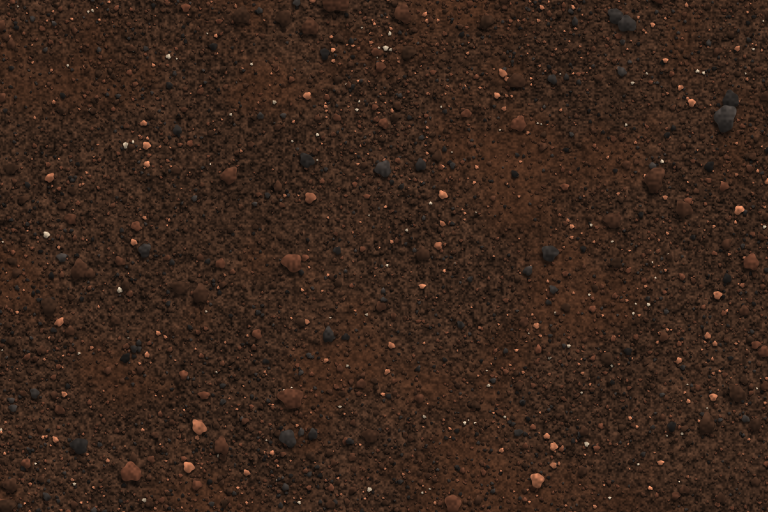
Write a WebGL 1 fragment shader that draws this texture.

```glsl
precision highp float;
// Dark brown volcanic soil strewn with grit, rusty crumbs and small stones.
uniform vec2 u_resolution;

#define SOIL vec3(0.215, 0.146, 0.106)
#define DUST vec3(0.255, 0.160, 0.108)
#define RUST vec3(0.410, 0.245, 0.175)
#define SLATE vec3(0.185, 0.165, 0.152)
#define PALE vec3(0.740, 0.470, 0.335)
#define CHALK vec3(0.720, 0.640, 0.540)
#define LIGHT_DIR vec2(0.30, 0.954)
#define GRAIN_CONTRAST 0.75
#define RELIEF 0.75
#define SHADOW 0.52

float hash(vec2 p) {
  return fract(sin(dot(p, vec2(127.1, 311.7))) * 43758.5453);
}

float noise(vec2 p) {
  vec2 cell = floor(p), f = fract(p);
  f = f * f * (3.0 - 2.0 * f);
  float low = mix(hash(cell), hash(cell + vec2(1.0, 0.0)), f.x);
  float high = mix(hash(cell + vec2(0.0, 1.0)), hash(cell + 1.0), f.x);
  return mix(low, high, f.y);
}

float fbm(vec2 p) {
  return 0.55 * noise(p) + 0.3 * noise(p * 2.1 + 7.3) + 0.15 * noise(p * 4.3 + 3.1);
}

// Signed distance to a rounded, lumpy stone.
float stoneDistance(vec2 d, float radius, float turn, float stretch) {
  float c = cos(turn), s = sin(turn);
  d = vec2(c * d.x + s * d.y, c * d.y - s * d.x) * vec2(stretch, 1.0 / stretch);
  float angle = atan(d.y, d.x + 1e-6);
  float lumps = 0.11 * sin(3.0 * angle + turn * 5.0) + 0.07 * sin(5.0 * angle + turn * 9.0);
  return length(d) - radius * (1.0 + lumps);
}

vec3 stoneColor(vec2 id, float paleShare) {
  float kind = hash(id + 4.7), tone = hash(id + 8.3);
  vec3 color = mix(SOIL, RUST, tone * tone);
  color = mix(color, SLATE * (0.6 + 0.7 * tone), step(0.8, kind));
  color = mix(color, mix(RUST, PALE, 0.4 + 0.6 * tone), step(kind, paleShare));
  return mix(color, CHALK, step(kind, paleShare * 0.06));
}

// Scatter one size of stones, each with a cast shadow, over the ground.
vec3 scatter(vec3 ground, vec2 p, float cells, float density, float paleShare, float seed) {
  float soft = 0.8 / u_resolution.y;
  vec2 home = floor(p * cells);
  for (int j = -1; j <= 1; j++) {
    for (int i = -1; i <= 1; i++) {
      vec2 cell = home + vec2(float(i), float(j));
      vec2 id = cell + seed;
      float patchy = mix(0.35, 1.65, noise(cell / cells * 4.0 + 2.0));
      if (hash(id) > density * patchy) continue;
      vec2 center = (cell + vec2(hash(id + 1.3), hash(id + 2.9))) / cells;
      float size = hash(id + 5.1);
      float radius = mix(0.16, 0.34, size * size) / cells;
      float turn = 6.283 * hash(id + 6.7);
      float stretch = mix(0.82, 1.2, hash(id + 7.9));
      vec2 d = p - center;

      float shade = stoneDistance(d + LIGHT_DIR * radius * 0.5, radius, turn, stretch);
      ground *= 1.0 - SHADOW * (1.0 - smoothstep(-radius * 0.3, radius * 0.25 + soft, shade));

      float edge = stoneDistance(d, radius, turn, stretch);
      float lit = clamp(0.5 + 0.5 * dot(d / radius, LIGHT_DIR), 0.0, 1.0);
      float rough = 0.75 + 0.5 * noise(p * 190.0 + seed);
      vec3 stone = stoneColor(id, paleShare) * mix(0.55, 1.3, lit) * rough;
      ground = mix(ground, stone, 1.0 - smoothstep(-soft, soft, edge));
    }
  }
  return ground;
}

// Loose earth: dusty patches, fine grain and side-lit crumbs.
vec3 earth(vec2 p) {
  float dusty = smoothstep(0.48, 0.75, fbm(p * 4.5 + 11.0));
  vec3 color = mix(SOIL, DUST, dusty);
  float grain = noise(p * 150.0) + noise(p * 290.0 + 5.0) - 1.0;
  float slope = fbm(p * 75.0) - fbm((p + LIGHT_DIR * 0.005) * 75.0);
  float broad = fbm(p * 9.0 + 20.0) - 0.5;
  float texture = GRAIN_CONTRAST * grain + RELIEF * slope;
  return color * max(1.04 + texture * mix(1.0, 0.55, dusty) + 0.35 * broad, 0.3);
}

void main() {
  vec2 p = gl_FragCoord.xy / u_resolution.y;
  vec3 color = earth(p);
  color = scatter(color, p, 100.0, 0.42, 0.09, 17.0);
  color = scatter(color, p, 58.0, 0.30, 0.07, 43.0);
  color = scatter(color, p, 34.0, 0.20, 0.06, 71.0);
  color = scatter(color, p, 19.0, 0.12, 0.07, 97.0);
  color = scatter(color, p, 10.0, 0.06, 0.04, 131.0);
  gl_FragColor = vec4(clamp(color, 0.0, 1.0), 1.0);
}
```
